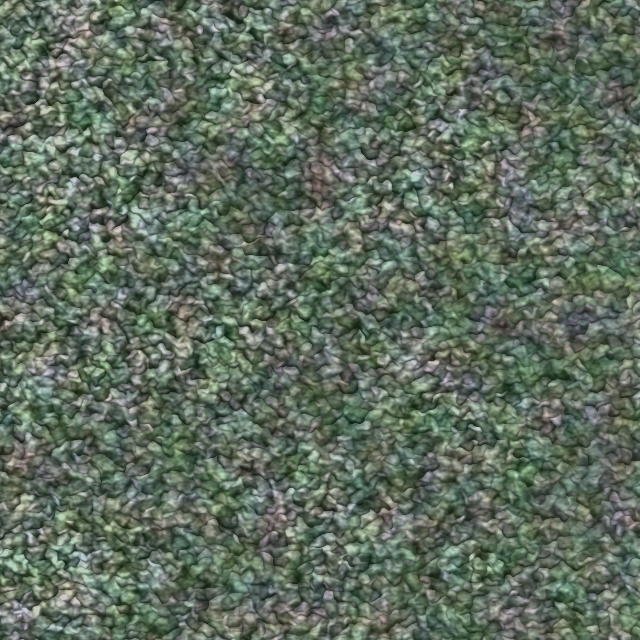
Reproduce this texture procedurally as a three.js fragment shader.

```glsl
// Dense carpet of small, slanted grey-green leaf flakes with dark gaps.
varying vec2 vUv;

vec2 hash2(vec2 p) {
  vec3 q = fract(vec3(p.xyx) * vec3(0.1031, 0.1030, 0.0973));
  q += dot(q, q.yzx + 33.33);
  return fract((q.xx + q.yz) * q.zy);
}

float cornerSlope(vec2 cell, vec2 corner, vec2 f) {
  float angle = 6.2832 * hash2(cell + corner).x;
  return dot(vec2(cos(angle), sin(angle)), f - corner);
}

// Gradient noise, roughly -0.7 to 0.7
float gradientNoise(vec2 p) {
  vec2 i = floor(p);
  vec2 f = p - i;
  vec2 u = f * f * f * (f * (f * 6.0 - 15.0) + 10.0);
  float low = mix(cornerSlope(i, vec2(0.0), f), cornerSlope(i, vec2(1.0, 0.0), f), u.x);
  float high = mix(cornerSlope(i, vec2(0.0, 1.0), f), cornerSlope(i, vec2(1.0), f), u.x);
  return mix(low, high, u.y);
}

// Overlapping flakes: x = tone, y = body (0 in gaps), z = light from above, w = hue
vec4 flakes(vec2 p) {
  vec2 cellSize = vec2(1.15, 0.8);
  vec2 home = floor(p / cellSize);
  vec4 sum = vec4(0.0);
  float total = 0.0;
  for (int y = -2; y <= 2; y++) {
    for (int x = -1; x <= 1; x++) {
      vec2 cell = home + vec2(float(x), float(y));
      vec2 shape = hash2(cell + 71.0);
      vec2 look = hash2(cell + 193.0);
      vec2 offset = p - (cell + 0.05 + 0.9 * hash2(cell + 17.0)) * cellSize;

      // Rotated ellipse, leaning either way but mostly flat
      float angle = (shape.x - 0.55) * 2.0;
      float c = cos(angle);
      float s = sin(angle);
      vec2 axes = vec2(0.82, 0.43) * mix(0.75, 1.2, shape.y);
      vec2 local = vec2(c * offset.x + s * offset.y, c * offset.y - s * offset.x) / axes;
      float d2 = dot(local, local);

      // Soft maximum lets the uppermost flake win with a smooth edge
      float weight = exp(6.0 * (0.8 * look.y - min(d2, 6.0)));
      float light = clamp(0.9 * local.y - 0.25 * local.x, -1.0, 1.0);
      sum += weight * vec4(look.x * 2.0 - 1.0, exp(-d2), light, shape.y - 0.5);
      total += weight;
    }
  }
  return sum / total;
}

void main() {
  // Warp the plane so that flake outlines become ragged
  vec2 p = vUv * 64.0;
  vec2 warp = vec2(gradientNoise(p * 1.1 + 40.0), gradientNoise(p * 1.1 + 90.0));
  vec4 flake = flakes(p + 0.5 * warp);

  // Relief from flakes, fine creases and broad patches
  float crease = gradientNoise(p * vec2(1.2, 1.9) + 7.0);
  float grit = gradientNoise(p * vec2(2.3, 3.0) + 150.0);
  float patches = gradientNoise(vUv * 5.0 + 20.0);
  float relief = 0.85 * flake.x + 2.1 * (flake.y - 0.48) + 0.6 * flake.z
    + 0.9 * crease + 0.75 * grit;
  float contrast = 1.2 - 0.2 * vUv.x + 0.35 * patches;
  relief = clamp(relief * contrast + 0.3 * patches, -2.4, 2.3);
  float brightness = 0.375 * exp(0.38 * relief - 0.02 * relief * relief);

  // Grey-green base with drifting leafy, warm and cool tints
  float leafy = gradientNoise(vUv * 13.0 + 5.0) + 0.5 * flake.w;
  float warmth = gradientNoise(vUv * 19.0 + 60.0) + 0.4 * gradientNoise(p * 0.8 + 30.0);
  vec3 color = brightness - vec3(0.048, 0.0, 0.05);
  color += leafy * vec3(-0.07, 0.04, -0.075) * (0.5 + brightness);
  color += warmth * vec3(0.055, 0.0, -0.065) * (0.5 + brightness);
  gl_FragColor = vec4(clamp(color, 0.0, 1.0), 1.0);
}
```
